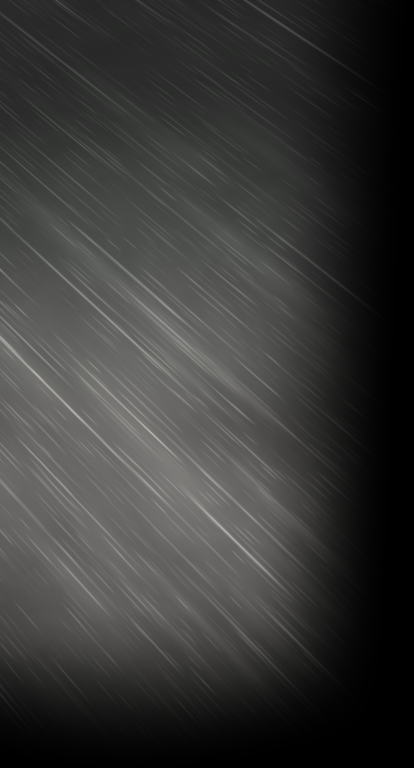
Write a Shadertoy shader that draws this texture.

```glsl
// Slanting silver rain streaks over a dim, cloudy grey glow with dark edges.

float hash(vec2 p) {
    p = fract(p * vec2(0.1031, 0.1137));
    p += dot(p, p.yx + 33.33);
    return fract((p.x + p.y) * p.x * 37.7);
}

// Soft clouds from warped, layered sines, about -1 to 1
float clouds(vec2 p) {
    float sum = 0.0, amp = 0.5;
    for (int i = 0; i < 6; i++) {
        p = mat2(0.8, 0.6, -0.6, 0.8) * p * 1.7 + 1.9;
        p += 0.7 * sin(p.yx * 0.8 + float(i));
        sum += amp * sin(p.x) * cos(p.y);
        amp *= 0.6;
    }
    return sum;
}

// One tapered streak per cell; x runs along the rain, y across it
float streaks(vec2 rain, vec2 cell, float width, float seed) {
    float row = floor(rain.y / cell.y);
    float along = rain.x / cell.x + 7.0 * hash(vec2(row, seed));
    vec2 id = vec2(floor(along) + 13.0 * seed, row + 71.0 * seed);
    float center = mix(0.3, 0.7, hash(id + 3.7));
    float across = (fract(rain.y / cell.y) - center) * cell.y;
    float reach = mix(0.45, 1.0, hash(id + 9.2));
    float taper = smoothstep(0.0, 0.8, 1.0 - abs(2.0 * fract(along) - 1.0) / reach);
    float w = max(width, 0.55 / iResolution.y);
    return exp(-across * across / (w * w)) * taper * pow(hash(id + 5.1), 2.2);
}

void mainImage(out vec4 fragColor, in vec2 fragCoord) {
    vec2 p = fragCoord / iResolution.y;

    // Rain fans out gently from a far point at the upper left
    vec2 ray = p - vec2(-1.93, 2.49);
    vec2 rain = vec2(length(ray), 3.0 * atan(-ray.y, ray.x));

    // Cloudy glow with a darker hollow right of the center
    vec2 g = (p - vec2(0.16, 0.43)) / vec2(0.40, 0.30);
    float glow = exp(-dot(g, g));
    vec2 h = (p - vec2(0.32, 0.44)) / vec2(0.10, 0.07);
    float light = 0.14 + 0.32 * glow - 0.09 * exp(-dot(h, h));
    light += (0.02 + 0.05 * glow) * clouds(p * vec2(5.0, 7.0));
    light += 0.02 * glow * clouds(rain * vec2(4.0, 14.0));

    // Wide haze bands, long bright streaks, then ever finer ones
    float strength = 0.45 + 0.55 * glow;
    float wet = 0.10 * streaks(rain, vec2(0.60, 0.065), 0.014, 1.0);
    wet += 0.08 * streaks(rain, vec2(0.42, 0.040), 0.006, 2.0);
    wet += 0.34 * streaks(rain, vec2(0.50, 0.034), 0.0016, 3.0);
    wet += 0.24 * streaks(rain, vec2(0.27, 0.017), 0.0013, 4.0);
    wet += 0.17 * streaks(rain, vec2(0.13, 0.010), 0.0011, 5.0);
    wet += 0.14 * streaks(rain, vec2(0.07, 0.008), 0.0010, 6.0);
    light += wet * strength;

    // Black right and bottom edges
    float right = 1.0 - smoothstep(0.35, 0.54, p.x + 0.04 * (1.0 - p.y));
    float bottom = smoothstep(0.01, 0.20, p.y + 0.02 * sin(9.0 * p.x));
    light *= right * bottom;

    // Greenish above, faintly warm below
    vec3 tint = mix(vec3(1.01, 1.0, 0.98), vec3(0.98, 1.01, 0.98), smoothstep(0.4, 0.8, p.y));
    fragColor = vec4(clamp(light * tint, 0.0, 1.0), 1.0);
}
```
